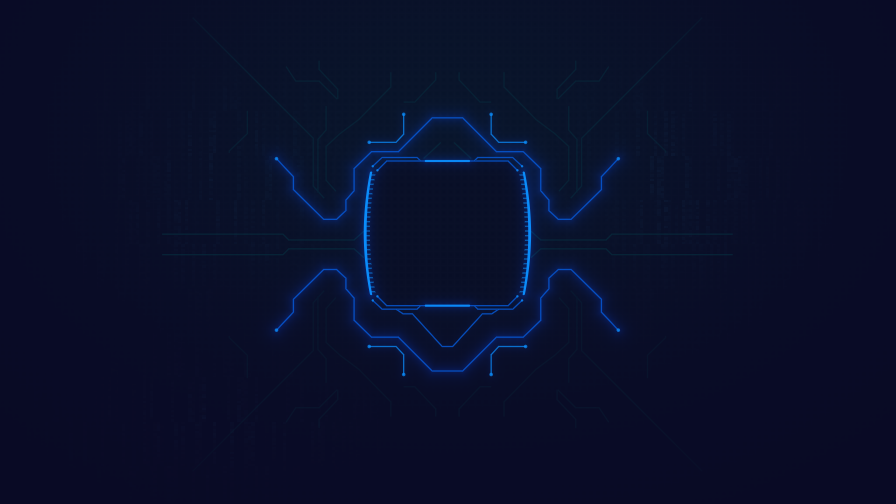
Write a Shadertoy shader that draws this background.

```glsl
const float UNITS = 432.0;                 // design units per canvas height
const vec2 CENTRE = vec2(-0.5, 6.5);       // circuit centre, from canvas centre
const float FRAME_RISE = 9.5;              // frame centre above circuit centre
const vec3 NAVY = vec3(0.037, 0.040, 0.146);
const vec3 TEAL_NAVY = vec3(0.033, 0.092, 0.172);
const vec3 PANEL = vec3(0.034, 0.056, 0.150);
const vec3 FAINT = vec3(0.025, 0.165, 0.235);
const vec3 BLUE = vec3(0.02, 0.36, 0.86);
const vec3 BRIGHT = vec3(0.04, 0.55, 0.98);
const vec3 GLOW = vec3(0.0, 0.13, 0.50);
const float LINE = 0.55;                   // half width of a trace
const float BAR_HEIGHT = 52.0;
const float TICK_GAP = 4.0;
const float RAIN = 0.035;
const float WEAVE = 0.004;

float hash(vec2 p) {
    return fract(sin(dot(p, vec2(127.1, 311.7))) * 43758.5453);
}

float segment(vec2 p, vec2 a, vec2 b) {
    vec2 ab = b - a;
    return length(p - a - ab * clamp(dot(p - a, ab) / dot(ab, ab), 0.0, 1.0));
}

float chain(vec2 p, vec2 a, vec2 b, vec2 c, vec2 d) {
    return min(segment(p, a, b), min(segment(p, b, c), segment(p, c, d)));
}

float cover(float d, float halfWidth, float pixel) {
    return clamp((halfWidth - d) / pixel + 0.5, 0.0, 1.0);
}

float mainTrace(vec2 q) {
    float d = chain(q, vec2(0, 108.5), vec2(13, 108.5), vec2(42, 79.5), vec2(65, 79.5));
    d = min(d, chain(q, vec2(65, 79.5), vec2(80, 65), vec2(80, 46), vec2(87, 38)));
    d = min(d, chain(q, vec2(87, 38), vec2(87, 29), vec2(95, 21.5), vec2(106, 21.5)));
    return min(d, chain(q, vec2(106, 21.5), vec2(132, 47), vec2(132, 58), vec2(146.5, 73.5)));
}

float faintTraces(vec2 q) {
    float d = chain(q, vec2(218, 194), vec2(115, 91), vec2(115, 50), vec2(106, 40));
    d = min(d, chain(q, vec2(110, 157), vec2(110, 150), vec2(94, 133), vec2(94, 125)));
    d = min(d, chain(q, vec2(138, 152), vec2(130, 140), vec2(110, 140), vec2(95, 125)));
    d = min(d, chain(q, vec2(48.5, 147), vec2(48.5, 135), vec2(76, 107), vec2(92, 95)));
    d = min(d, chain(q, vec2(10, 147), vec2(10, 141), vec2(28, 122), vec2(37, 122)));
    d = min(d, chain(q, vec2(104, 118), vec2(104, 98), vec2(111, 90), vec2(111, 45)));
    d = min(d, chain(q, vec2(92, 95), vec2(104, 84), vec2(104, 55), vec2(96, 46)));
    return min(d, chain(q, vec2(171.5, 114), vec2(171.5, 95), vec2(187, 80), vec2(187, 79)));
}

float frameLines(vec2 f, float down) {
    float d = chain(f, vec2(60, 54), vec2(52, 62), vec2(24, 62), vec2(0, 62));
    d = min(d, chain(f, vec2(64, 57.5), vec2(56, 65), vec2(26, 65), vec2(23, 62)));
    // Chevron hanging below the frame
    vec2 g = vec2(f.x, down);
    d = min(d, chain(g, vec2(44, 65), vec2(38, 69), vec2(30, 69), vec2(4.5, 97)));
    return min(d, segment(g, vec2(4.5, 97), vec2(0, 97)));
}

// Broken vertical columns of small cells
float digitalRain(vec2 p) {
    vec2 cell = floor(p / vec2(3.0, 2.0));
    float column = hash(vec2(cell.x, floor(p.y / 38.0)));
    float sides = exp(-pow((abs(p.x) - 190.0) / 80.0, 2.0));
    float band = exp(-pow((p.y - 55.0) / 75.0, 2.0))
               + 0.7 * exp(-pow((p.y + 150.0) / 40.0, 2.0)) * step(p.x, 0.0);
    return smoothstep(0.5, 1.0, column) * hash(cell) * sides * band;
}

void mainImage(out vec4 fragColor, in vec2 fragCoord) {
    float pixel = UNITS / iResolution.y;
    vec2 p = (fragCoord - 0.5 * iResolution.xy) * pixel - CENTRE;
    vec2 q = abs(p);
    float rise = p.y - FRAME_RISE;
    vec2 f = vec2(q.x, abs(rise));

    // Background haze, strongest above the centre, with a fine weave
    vec2 haze = (p - vec2(0, 95)) / vec2(270, 185);
    vec3 color = mix(NAVY, TEAL_NAVY, 0.8 * exp(-dot(haze, haze)));
    color += RAIN * vec3(0.25, 0.75, 1.0) * digitalRain(p);
    vec2 wave = cos(p * 1.047);
    color += WEAVE * max(wave.x, wave.y) * exp(-dot(haze, haze));

    // Faint circuitry, fading below and towards the sides
    float fade = (p.y > 0.0 ? 0.6 : 0.28) * (1.0 - 0.6 * smoothstep(150.0, 235.0, q.x));
    color = mix(color, FAINT, fade * cover(faintTraces(q), LINE, pixel));
    float rails = chain(q, vec2(72, 11), vec2(80, 3.8), vec2(136, 3.8), vec2(141, 8.8));
    rails = min(rails, segment(q, vec2(141, 8.8), vec2(244, 8.8)));
    color = mix(color, FAINT, 0.75 * cover(rails, LINE, pixel));
    float crown = segment(p.y > 0.0 ? q : vec2(500), vec2(20, 74), vec2(6, 87));
    color = mix(color, FAINT, 0.7 * cover(crown, LINE, pixel));

    // Panel inside the frame
    float curve = 70.5 - 5.0 * pow(f.y / BAR_HEIGHT, 2.0);
    float inside = cover(max(f.x - curve, max(f.y - 62.0, (f.x + f.y - 114.0) * 0.707)), 0.0, pixel);
    color = mix(color, PANEL + WEAVE * max(wave.x, wave.y), 0.85 * inside);

    // Distances to the luminous parts
    float outer = mainTrace(q);
    float stub = chain(q, vec2(67, 87.5), vec2(44, 87.5), vec2(37.5, 94.5), vec2(37.5, 111.5));
    float lines = frameLines(f, -rise);
    float side = length(vec2(f.x - curve, max(f.y - BAR_HEIGHT, 0.0)));
    float cap = segment(f, vec2(0, 62), vec2(18.5, 62));
    float dots = min(length(q - vec2(146.5, 73.5)),
                 min(length(q - vec2(67, 87.5)), length(q - vec2(37.5, 111.5))));
    float frameDots = min(length(f - vec2(60, 54)), length(f - vec2(64, 57.5)));

    // Glow, then strokes
    color += GLOW * (0.40 * exp(-outer / 4.5) + 0.16 * exp(-stub / 3.0) + 0.10 * exp(-lines / 3.5));
    color += GLOW * (0.55 * exp(-side / 4.5) + 0.38 * exp(-cap / 3.5));
    color = mix(color, BLUE, 0.8 * cover(min(outer, lines), LINE, pixel));
    color = mix(color, BRIGHT, 0.75 * cover(stub, LINE, pixel));
    color = mix(color, BRIGHT, 0.75 * cover(min(dots, frameDots + 0.5), 1.5, pixel));
    // Ticked side bars and end caps
    float tick = abs(mod(rise, TICK_GAP) - 0.5 * TICK_GAP);
    float tickBox = max(tick - 0.6, max(abs(f.x - curve + 2.0) - 2.0, f.y - BAR_HEIGHT));
    color = mix(color, BRIGHT, 0.55 * cover(tickBox, 0.0, pixel));
    color = mix(color, BRIGHT, cover(side, 1.25 - 0.3 * f.y / BAR_HEIGHT, pixel));
    color = mix(color, BRIGHT, 0.95 * cover(cap, 0.9, pixel));
    fragColor = vec4(color, 1.0);
}
```
